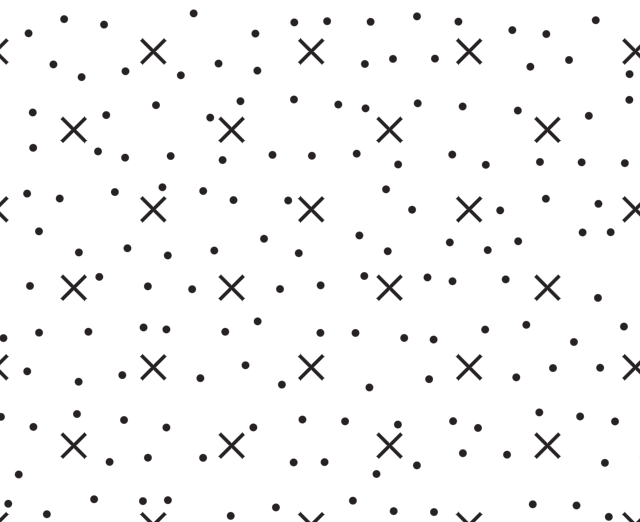
A Shadertoy shader for this pattern:

```glsl
// Thin dark crosses on two interleaved square lattices, with small dots
// scattered between them on white. Dots come from a staggered, jittered grid
// and are dropped where they would crowd a cross.

// One unit is the distance between neighbouring crosses in a row.
const float SHEET_WIDTH   = 4.053;
const float TOP_MARGIN    = 0.058;
const vec2  FIRST_CROSS   = vec2(0.971, 0.326);
const vec2  LATTICE_SHIFT = vec2(-0.504, 0.496);
const float LAST_COLUMN   = 3.0;
const float ARM_LENGTH    = 0.107;
const float ARM_HALF      = 0.0112;
const float DOT_RADIUS    = 0.0245;
const float DOT_CELL      = 0.28;
const float DOT_JITTER    = 0.56;
const float CLEARANCE     = 0.143;
const float EDGE_PIXELS   = 0.8;
const vec3  PAPER         = vec3(1.0);
const vec3  INK           = vec3(0.15, 0.13, 0.14);

vec2 hash22(vec2 p) {
    vec3 q = fract(p.xyx * vec3(0.1031, 0.1030, 0.0973));
    q += dot(q, q.yzx + 33.33);
    return fract((q.xx + q.yz) * q.zy);
}

// Offset from the nearest cross centre of either lattice.
vec2 crossOffset(vec2 p) {
    vec2 a = p - FIRST_CROSS;
    vec2 id = floor(a + 0.5);
    // The sheet wraps at its right edge, so the last column sits further out.
    float seam = (SHEET_WIDTH - 4.0) * step(LAST_COLUMN, id.x);
    a -= id + vec2(seam, 0.0);
    vec2 b = p - FIRST_CROSS - LATTICE_SHIFT;
    b -= floor(b + 0.5);
    return dot(a, a) < dot(b, b) ? a : b;
}

// Two square-ended bars at 45 degrees, folded into one by symmetry.
float crossDistance(vec2 d) {
    vec2 r = abs(vec2(d.x + d.y, d.x - d.y)) * 0.70711;
    vec2 q = vec2(max(r.x, r.y), min(r.x, r.y)) - vec2(ARM_LENGTH, ARM_HALF);
    return max(q.x, q.y);
}

// Distance to the nearest scattered dot that keeps clear of the crosses.
float dotDistance(vec2 p) {
    vec2 g = p / DOT_CELL;
    float nearest = 1.0;
    for (int j = -1; j <= 1; j++) {
        float row = floor(g.y) + float(j);
        float stagger = 0.5 * mod(row, 2.0);
        for (int i = -1; i <= 1; i++) {
            float column = floor(g.x - stagger) + float(i);
            vec2 jitter = (hash22(vec2(column, row) + 17.0) - 0.5) * DOT_JITTER;
            vec2 centre = (vec2(column + stagger, row) + 0.5 + jitter) * DOT_CELL;
            if (length(crossOffset(centre)) > CLEARANCE) {
                nearest = min(nearest, length(p - centre) - DOT_RADIUS);
            }
        }
    }
    return nearest;
}

void mainImage(out vec4 fragColor, in vec2 fragCoord) {
    float pixel = SHEET_WIDTH / iResolution.x;
    vec2 p = vec2(fragCoord.x, iResolution.y - fragCoord.y) * pixel;

    // Marks are cut off straight at the blank top margin.
    float shape = min(crossDistance(crossOffset(p)), dotDistance(p));
    shape = max(shape, TOP_MARGIN - p.y);

    float edge = EDGE_PIXELS * pixel;
    float coverage = 1.0 - smoothstep(-edge, edge, shape);
    fragColor = vec4(mix(PAPER, INK, coverage), 1.0);
}
```
